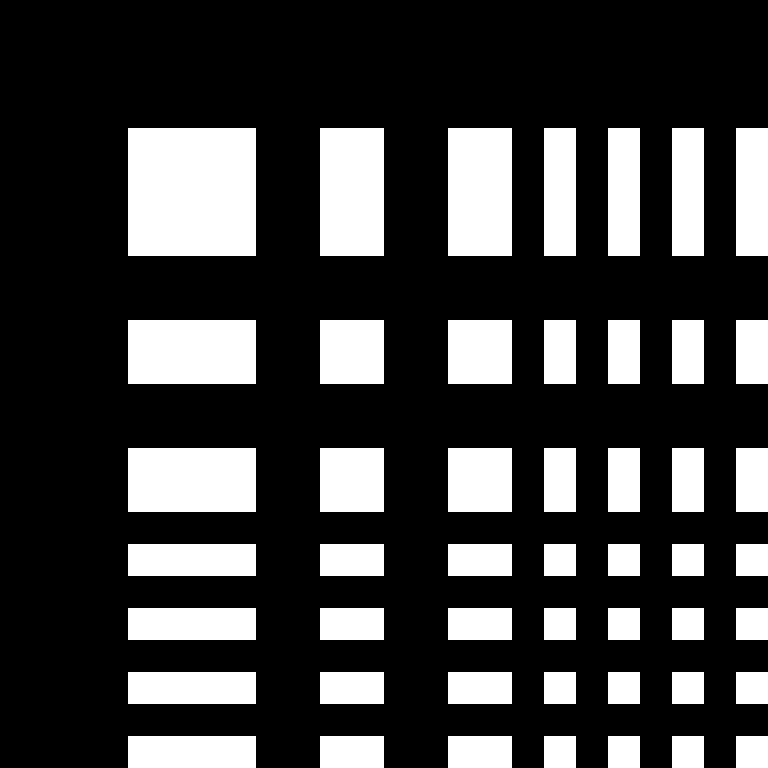
Write a Shadertoy shader that draws this pattern.

```glsl
const float SECTIONS = 3.0;     // sections along each axis
const float FIRST_REPEATS = 1.0; // stripe pairs in the first section
const float GROWTH = 2.0;       // stripe count ratio between sections
const float WHITE_SHARE = 0.5;  // white part at the end of each stripe pair
const vec3 GROUND_COLOR = vec3(0.0);
const vec3 BLOCK_COLOR = vec3(1.0);

// Signed distance to the nearest stripe edge on each axis, positive in white
vec2 stripeDistance(vec2 p) {
    vec2 scaled = p * SECTIONS;
    vec2 repeats = FIRST_REPEATS * pow(vec2(GROWTH), floor(scaled));
    vec2 phase = fract(scaled) * repeats;
    float whiteCenter = 1.0 - 0.5 * WHITE_SHARE;
    vec2 fromCenter = abs(fract(phase - whiteCenter + 0.5) - 0.5);
    return (0.5 * WHITE_SHARE - fromCenter) / (repeats * SECTIONS);
}

void mainImage(out vec4 fragColor, in vec2 fragCoord) {
    // Stripes grow finer rightward and downward
    vec2 p = fragCoord / iResolution.xy;
    p.y = 1.0 - p.y;

    // Pixel coverage per axis; blocks are where both stripe sets are white
    vec2 coverage = clamp(0.5 + stripeDistance(p) * iResolution.xy, 0.0, 1.0);
    float block = coverage.x * coverage.y;

    fragColor = vec4(mix(GROUND_COLOR, BLOCK_COLOR, block), 1.0);
}
```
